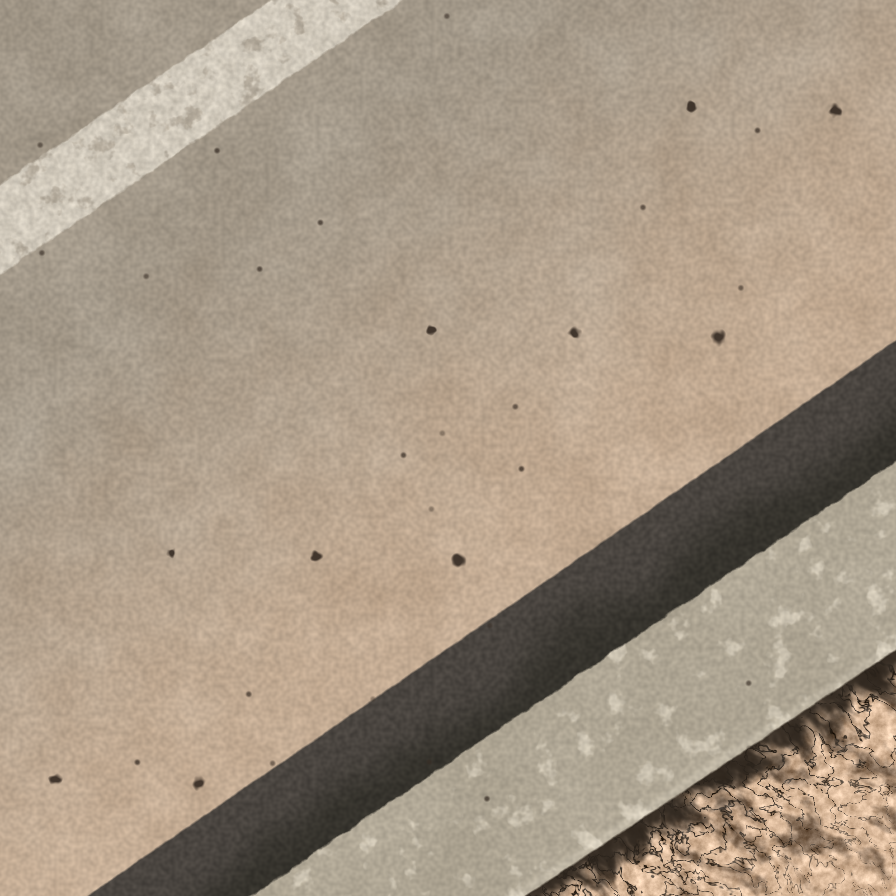
Write a WebGL 1 fragment shader that draws this texture.

```glsl
precision highp float;

uniform vec2 u_resolution;

// Boundary lines: y = slope * x + offset
const vec2 STRIPE_TOP = vec2(0.681, 0.794);
const vec2 STRIPE_BOTTOM = vec2(0.681, 0.694);
const vec2 SHADOW_TOP = vec2(0.687, -0.067);
const vec2 SHADOW_BOTTOM = vec2(0.6745, -0.189);
const vec2 CURB_BOTTOM = vec2(0.6635, -0.389);

const vec3 ASPHALT_COOL = vec3(0.635, 0.595, 0.535);
const vec3 ASPHALT_WARM = vec3(0.765, 0.670, 0.575);
const vec3 PAINT = vec3(0.82, 0.79, 0.735);
const vec3 SHADOW_LIGHT = vec3(0.29, 0.27, 0.25);
const vec3 SHADOW_DEEP = vec3(0.21, 0.20, 0.175);
const vec3 CURB = vec3(0.68, 0.645, 0.575);
const vec3 ROCK_LIGHT = vec3(0.87, 0.74, 0.62);
const vec3 ROCK_BROWN = vec3(0.49, 0.40, 0.32);
const vec3 ROCK_DARK = vec3(0.17, 0.14, 0.11);
const vec3 PIT = vec3(0.20, 0.16, 0.13);

const float GRAIN_SCALE = 190.0;
const float GRAIN_STRENGTH = 0.10;
const vec2 PIT_START = vec2(0.802, 0.624);
const vec2 PIT_STEP = vec2(0.710, 0.751);
const float PIT_RADIUS = 0.0065;
const float SPECK_CELLS = 15.0;

vec2 hash2(vec2 p) {
  vec3 q = fract(p.xyx * vec3(0.1031, 0.1030, 0.0973));
  q += dot(q, q.yzx + 33.33);
  return fract((q.xx + q.yz) * q.zy);
}

float gradientAt(vec2 cell, vec2 offset) {
  float angle = 6.2832 * hash2(cell).x;
  return dot(vec2(cos(angle), sin(angle)), offset);
}

float gradientNoise(vec2 p) {
  vec2 i = floor(p), f = fract(p);
  vec2 w = f * f * f * (f * (f * 6.0 - 15.0) + 10.0);
  vec2 e = vec2(1.0, 0.0);
  return mix(mix(gradientAt(i, f), gradientAt(i + e, f - e), w.x),
             mix(gradientAt(i + e.yx, f - e.yx), gradientAt(i + 1.0, f - 1.0), w.x), w.y);
}

float fbm(vec2 p) {
  float sum = 0.0, amplitude = 0.6;
  for (int i = 0; i < 4; i++) {
    sum += amplitude * gradientNoise(p);
    p = mat2(1.6, 1.2, -1.2, 1.6) * p + 7.3;
    amplitude *= 0.55;
  }
  return sum;
}

// Signed distance above a boundary line
float above(vec2 p, vec2 line) {
  return (p.y - line.x * p.x - line.y) / sqrt(1.0 + line.x * line.x);
}

float cover(float d, float blur) {
  return smoothstep(-blur, blur, d);
}

// Larger pits follow an additive sequence; fine specks sit in a jittered grid
float pitMask(vec2 p) {
  float mask = 0.0;
  vec2 wobble = 0.004 * vec2(gradientNoise(p * 120.0), gradientNoise(p * 120.0 + 40.0));
  for (int i = 0; i < 11; i++) {
    float n = float(i);
    vec2 center = fract(PIT_START + n * PIT_STEP);
    float radius = PIT_RADIUS * (1.15 - 0.045 * n);
    mask = max(mask, 1.0 - smoothstep(radius * 0.55, radius * 1.3, length(p + wobble - center)));
  }
  vec2 cell = floor(p * SPECK_CELLS);
  vec2 jitter = hash2(cell + 5.0), kind = hash2(cell + 91.0);
  float d = length(fract(p * SPECK_CELLS) - 0.15 - 0.7 * jitter) / SPECK_CELLS;
  float speck = step(0.86, kind.x) * (0.35 + 0.4 * kind.y);
  return max(mask * 0.9, speck * (1.0 - smoothstep(0.001, 0.0045, d)));
}

vec3 rockColor(vec2 p, float depth) {
  vec2 q = mat2(0.83, 0.56, -0.56, 0.83) * p;
  q += 0.03 * vec2(fbm(p * 9.0), fbm(p * 9.0 + 20.0));
  float bulk = fbm(q * vec2(16.0, 26.0));
  float crack = abs(fbm(q * vec2(30.0, 44.0) + 11.0));
  vec3 color = mix(ROCK_BROWN, ROCK_LIGHT, smoothstep(-0.25, 0.12, bulk + 0.5 * depth));
  color = mix(ROCK_DARK, color, smoothstep(0.0, 0.07, crack + 0.2 * depth));
  color += 0.35 * fbm(p * 75.0);
  float shade = 1.0 - smoothstep(0.006, 0.045, depth + 0.05 * bulk);
  return mix(color, ROCK_DARK, 0.92 * shade);
}

void main() {
  vec2 p = gl_FragCoord.xy / u_resolution;
  float blur = max(0.0016, 0.8 / u_resolution.y);
  float grain = gradientNoise(p * GRAIN_SCALE) + 0.6 * gradientNoise(p * GRAIN_SCALE * 0.5 + 30.0);
  float mottle = fbm(p * 7.0);
  float rough = 0.004 * fbm(p * 55.0);

  // Road surface, warmer toward the curb
  float warmth = 1.0 - smoothstep(0.0, 0.60, above(p, SHADOW_TOP) + 0.12 * mottle);
  vec3 color = mix(ASPHALT_COOL, ASPHALT_WARM, warmth);
  color += 0.07 * mottle + 0.05 * fbm(p * 22.0);

  // Worn painted stripe
  float wear = smoothstep(0.08, 0.32, fbm(p * 34.0));
  vec3 paint = mix(PAINT, ASPHALT_COOL, 0.65 * wear) + 0.10 * fbm(p * 60.0);
  float stripe = cover(above(p, STRIPE_BOTTOM) + rough, blur)
               * cover(rough - above(p, STRIPE_TOP), blur);
  color = mix(color, paint, stripe);

  // Shadow band, deepest along its lower edge
  float shadowDepth = -above(p, SHADOW_TOP);
  vec3 shadow = mix(SHADOW_LIGHT, SHADOW_DEEP, smoothstep(0.025, 0.095, shadowDepth + 0.05 * mottle));
  color = mix(color, shadow, cover(shadowDepth + 0.4 * rough, blur));

  // Curb with pale scuffs and a lit lip
  float curbDepth = -above(p, SHADOW_BOTTOM);
  float scuff = smoothstep(0.12, 0.34, fbm(p * 27.0 + 9.0));
  vec3 curb = CURB + 0.12 * scuff + 0.06 * mottle;
  curb += 0.06 * (1.0 - smoothstep(0.0, 0.009, abs(above(p, CURB_BOTTOM) - 0.005)));
  color = mix(color, curb, cover(curbDepth + rough, blur));

  // Surface grain and pits
  color *= 1.0 + GRAIN_STRENGTH * grain * (1.0 + cover(shadowDepth, blur) * cover(-curbDepth, blur));
  color = mix(color, PIT, pitMask(p));

  // Rocky ground beyond the curb
  float rockDepth = -above(p, CURB_BOTTOM);
  color = mix(color, rockColor(p, rockDepth), cover(rockDepth + 0.5 * rough, blur));

  gl_FragColor = vec4(clamp(color, 0.0, 1.0), 1.0);
}
```
